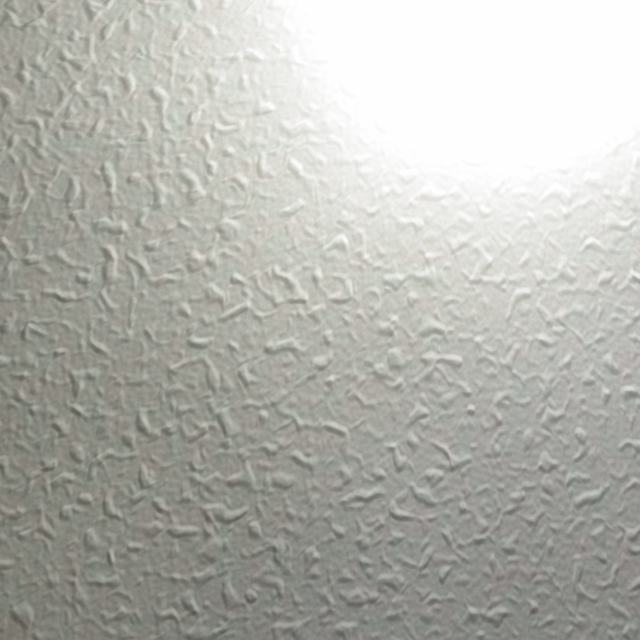
Give the GLSL for this texture, as a Shadertoy shader.

```glsl
// Rough plastered wall lit by a bright lamp glow from the upper right.

vec2 randomGradient(vec2 cell) {
    vec3 q = fract(cell.xyx * vec3(0.1031, 0.1030, 0.0973));
    q += dot(q, q.yzx + 33.33);
    float angle = 6.2832 * fract((q.x + q.y) * q.z);
    return vec2(cos(angle), sin(angle));
}

float gradientNoise(vec2 p) {
    vec2 cell = floor(p), f = fract(p);
    vec2 u = f * f * f * (f * (f * 6.0 - 15.0) + 10.0);
    float a = dot(randomGradient(cell), f);
    float b = dot(randomGradient(cell + vec2(1, 0)), f - vec2(1, 0));
    float c = dot(randomGradient(cell + vec2(0, 1)), f - vec2(0, 1));
    float d = dot(randomGradient(cell + vec2(1, 1)), f - vec2(1, 1));
    return mix(mix(a, b, u.x), mix(c, d, u.x), u.y);
}

// Raised plaster blobs over a finer, shallow roughness
float plasterHeight(vec2 p) {
    vec2 warp = vec2(gradientNoise(p * 27.0 + 11.0), gradientNoise(p * 27.0 + 47.0));
    vec2 q = p + 0.012 * warp;
    float patches = 0.12 * gradientNoise(p * 7.0 + 5.0);
    float blobs = smoothstep(0.10, 0.48, gradientNoise(q * 38.0 + 3.0) + patches);
    float crumbs = smoothstep(0.05, 0.50, gradientNoise(q * 61.0 + 80.0));
    return blobs + 0.45 * crumbs + 0.22 * gradientNoise(p * 105.0);
}

void mainImage(out vec4 fragColor, in vec2 fragCoord) {
    vec2 uv = fragCoord / iResolution.xy;

    // Light falloff: a broad glow on top of a slow dimming
    vec2 toLamp = vec2(0.78, 1.05) - uv;
    float dist = length(toLamp);
    float glow = 0.53 * exp(-dist * dist / 0.29);
    float light = 0.68 - 0.16 * dist + glow;
    light += 0.025 * gradientNoise(uv * 4.0 + 20.0);

    // Relief: slopes that face the lamp brighten, the others darken
    vec2 lampDir = normalize(toLamp + vec2(0.0, 0.12));
    float relief = plasterHeight(uv - lampDir * 0.0035) - plasterHeight(uv + lampDir * 0.0035);
    float contrast = 0.20 * smoothstep(0.22, 0.62, dist) + 0.025;
    contrast *= mix(1.0, 0.8, smoothstep(0.9, 1.3, dist));
    light += contrast * relief / (1.0 + 0.5 * abs(relief));

    // Faint vertical streaks and fine grain
    float streaks = gradientNoise(uv * vec2(95.0, 22.0) + 60.0);
    float grain = gradientNoise(uv * 190.0 + 9.0);
    light += (0.035 * streaks * smoothstep(0.6, 0.0, uv.x) + 0.025 * grain) * smoothstep(0.25, 0.5, dist);

    // Warm midtones, cooler lower right, slight pink and green mottling
    float midtone = smoothstep(1.0, 0.8, light);
    float warmth = mix(0.034, 0.012, smoothstep(0.9, 1.7, uv.x + 1.0 - uv.y));
    float mottle = 0.022 * gradientNoise(uv * 24.0 + 31.0);
    vec3 tint = vec3(mottle, 0.002 - 0.4 * mottle, -warmth);
    vec3 color = vec3(light) + midtone * tint;

    fragColor = vec4(clamp(color, 0.0, 0.995), 1.0);
}
```
